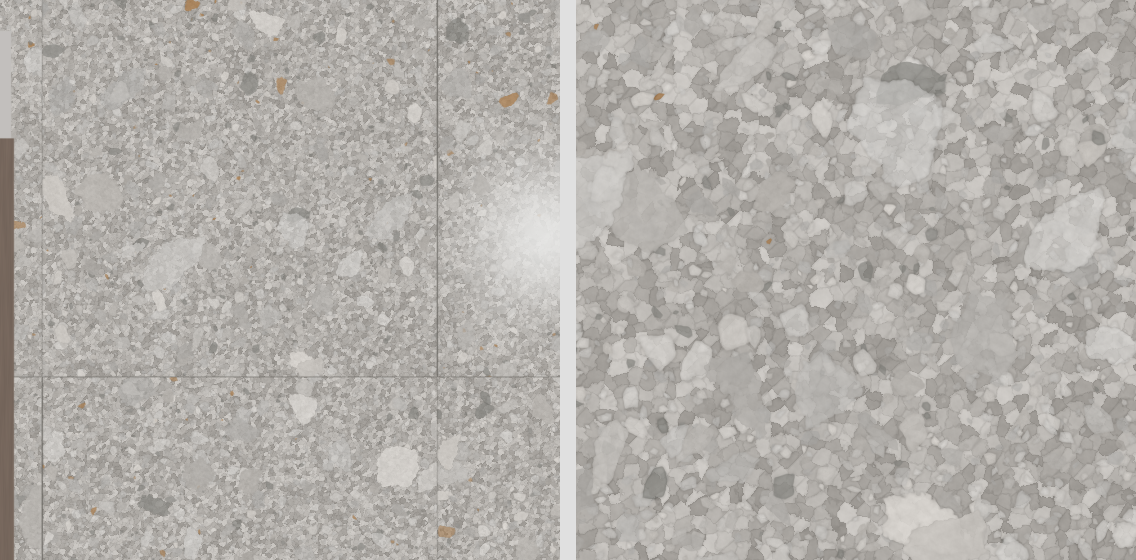
Left, the full canvas; right, a detail of the centre.
Give the GLSL for this texture, as a Shadertoy shader.

```glsl
const vec2 SEAM = vec2(0.0755, 0.327);
const float TILE_SIZE = 0.7055;
const float SEAM_WIDTH = 0.0011;
const vec3 SEAM_COLOR = vec3(0.40, 0.39, 0.37);

const vec3 GROUND_DARK = vec3(0.615, 0.600, 0.580);
const vec3 GROUND_LIGHT = vec3(0.805, 0.792, 0.775);
const vec3 STONE_DARK = vec3(0.655, 0.645, 0.630);
const vec3 STONE_LIGHT = vec3(0.850, 0.840, 0.825);
const vec3 SLATE = vec3(0.46, 0.46, 0.44);
const vec3 OCHRE = vec3(0.66, 0.50, 0.33);
const float SLATE_CHANCE = 0.05;
const float OCHRE_CHANCE = 0.008;

const int STONE_LAYERS = 6;
const float FINEST_SCALE = 105.0;
const float LAYER_RATIO = 0.6;
const float GRAIN_SCALE = 125.0;

const vec2 GLOW_CENTER = vec2(0.975, 0.575);
const float GLOW_RADIUS = 0.125;
const vec3 GLOW_COLOR = vec3(0.91, 0.91, 0.905);

const vec2 STRIP_CORNER = vec2(0.025, 0.753);
const vec3 STRIP_COLOR = vec3(0.46, 0.40, 0.36);
const vec2 WALL_CORNER = vec2(0.020, 0.945);
const vec3 WALL_COLOR = vec3(0.76, 0.75, 0.74);

vec3 hash3(vec3 p) {
    p = fract(p * vec3(0.1031, 0.1030, 0.0973));
    p += dot(p, p.yxz + 33.33);
    return fract((p.xxy + p.yxx) * p.zyx);
}

// Layered sines, roughly -1 to 1
float waves(vec2 p) {
    float sum = 0.0, amp = 0.5;
    for (int i = 0; i < 4; i++) {
        sum += amp * sin(p.x + 1.7 * sin(p.y)) * cos(p.y - 1.3 * sin(p.x));
        p = mat2(1.6, 1.2, -1.2, 1.6) * p + 2.3;
        amp *= 0.6;
    }
    return sum;
}

// Cellular grain: x is the tone of the cell, y the gap to its border
vec2 cellGrain(vec2 p) {
    vec2 cell = floor(p);
    float first = 9.0, second = 9.0, tone = 0.0;
    for (int k = 0; k < 9; k++) {
        vec2 id = cell + vec2(k % 3 - 1, k / 3 - 1);
        vec3 h = hash3(vec3(id, 5.0));
        float d = length(id + h.xy - p);
        if (d < first) { second = first; first = d; tone = h.z; }
        else second = min(second, d);
    }
    return vec2(tone, second - first);
}

// Rounded random polygon of about unit radius
float chipDistance(vec2 p, vec3 seed) {
    float sum = 0.0;
    for (int k = 0; k < 6; k++) {
        vec3 h = hash3(seed + float(k) * 7.1);
        float angle = (float(k) + 0.8 * h.x) * 1.0472;
        sum += exp(14.0 * (dot(p, vec2(cos(angle), sin(angle))) - 0.55 - 0.45 * h.y));
    }
    return log(sum) / 14.0;
}

// One layer of scattered stones laid over the base
vec3 addStones(vec3 base, vec2 p, float scale, float density, float layer, float px) {
    vec2 q = p * scale + 0.06 * vec2(waves(p * 90.0), waves(p * 90.0 + 40.0));
    vec2 cell = floor(q);
    for (int k = 0; k < 9; k++) {
        vec2 id = cell + vec2(k % 3 - 1, k / 3 - 1);
        vec3 h = hash3(vec3(id, layer * 13.0 + 11.0));
        if (h.x > density) continue;
        vec3 g = hash3(vec3(id, layer * 13.0 + 71.0));
        float turn = 6.2832 * g.x, radius = mix(0.22, 0.52, g.y * g.y);
        vec2 v = mat2(cos(turn), -sin(turn), sin(turn), cos(turn)) * (q - id - h.yz);
        v.y *= mix(1.0, 1.8, g.z);
        float d = chipDistance(v / radius, vec3(id, layer + 31.0)) * radius / scale;
        float cover = 1.0 - smoothstep(-px, px, d);
        vec3 pick = hash3(vec3(id, layer * 13.0 + 131.0));
        vec3 tint = mix(STONE_DARK, STONE_LIGHT, pick.x);
        tint += 0.02 * waves(v * 9.0 + id) + 0.012 * (pick.z - 0.5) * vec3(1.0, 0.0, -1.0);
        if (pick.y < SLATE_CHANCE) tint = mix(SLATE, STONE_DARK, pick.z * 0.7);
        if (pick.y > 1.0 - OCHRE_CHANCE) tint = OCHRE;
        float rim = 1.0 - smoothstep(0.0, 0.0022, abs(d));
        base = mix(base, tint, cover * mix(0.55, 0.9, pick.z));
        base -= 0.05 * rim * pick.x;
    }
    return base;
}

void mainImage(out vec4 fragColor, in vec2 fragCoord) {
    vec2 uv = fragCoord / iResolution.xy;
    float px = 1.0 / iResolution.y;

    // Each tile shows its own cut of the stone
    vec2 tile = floor((uv - SEAM) / TILE_SIZE);
    vec2 p = uv + (tile + 3.0) * vec2(2.37, 3.19);

    // Ground of fine crushed grains
    vec2 grain = cellGrain(p * GRAIN_SCALE + 0.4 * waves(p * 160.0));
    vec3 color = mix(GROUND_DARK, GROUND_LIGHT, grain.x);
    color -= 0.05 * (1.0 - smoothstep(0.0, 0.25, grain.y));

    // Stones from fine to coarse
    float scale = FINEST_SCALE;
    for (int i = 0; i < STONE_LAYERS; i++) {
        float density = mix(0.62, 0.22, float(i) / float(STONE_LAYERS - 1));
        color = addStones(color, p, scale, density, float(i), px);
        scale *= LAYER_RATIO;
    }
    color += 0.025 * waves(p * 260.0) + 0.012 * waves(p * 14.0);

    // Seams, strongest on alternate columns of each row
    vec2 gap = abs(fract((uv - SEAM) / TILE_SIZE + 0.5) - 0.5) * TILE_SIZE;
    vec2 line = 1.0 - smoothstep(SEAM_WIDTH - px, SEAM_WIDTH + px, gap);
    bool strong = (uv.x > 0.5) == (uv.y > SEAM.y);
    color = mix(color, SEAM_COLOR, max(line.x * (strong ? 0.85 : 0.3), line.y * 0.5));

    // Soft reflected light
    float glow = exp(-pow(length(uv - GLOW_CENTER) / GLOW_RADIUS, 2.0));
    color = mix(color, GLOW_COLOR, 0.9 * glow);

    // Wall and wooden strip on the left edge
    vec2 wall = 1.0 - smoothstep(WALL_CORNER - px, WALL_CORNER + px, uv);
    color = mix(color, WALL_COLOR, wall.x * wall.y);
    vec2 strip = 1.0 - smoothstep(STRIP_CORNER - px, STRIP_CORNER + px, uv);
    vec3 wood = STRIP_COLOR * (1.0 + 0.05 * waves(uv * vec2(300.0, 12.0)));
    color = mix(color, wood, strip.x * strip.y);

    fragColor = vec4(clamp(color, 0.0, 1.0), 1.0);
}
```
